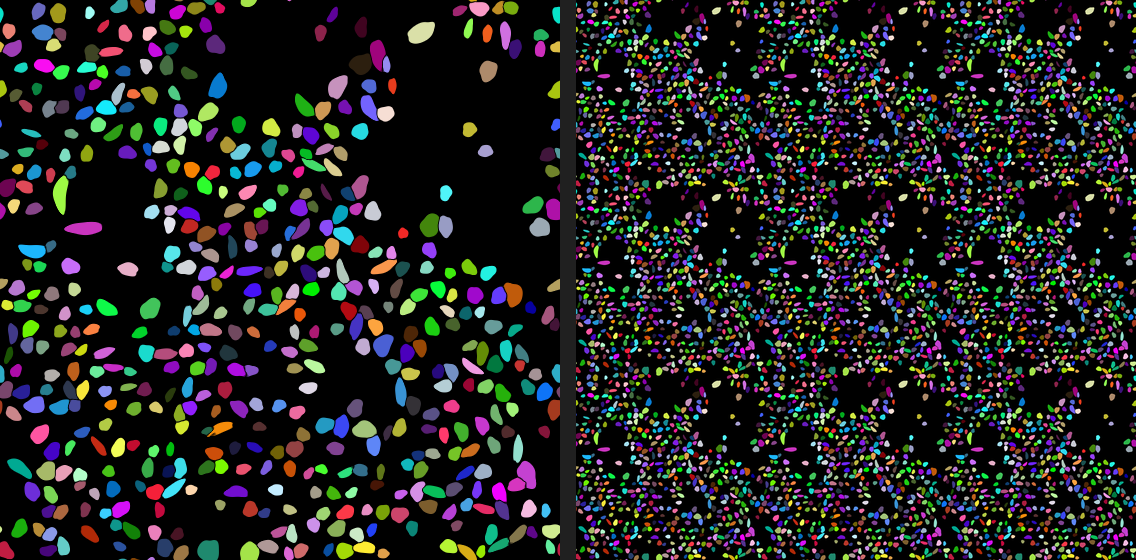
Left, the tile; right, the same tile 3 across and 3 down.
Reproduce this pattern procedurally as a Shadertoy shader.

```glsl
// Scattered, randomly coloured cell-like grains on black, tiling seamlessly.
// Each site of a wrapped, staggered grid may hold one bent, wobbly ellipse;
// a sum of whole-number waves thins the sites into clusters and voids.

#define SITES 28.0        // grid sites per side (even, so the stagger wraps)
#define JITTER 0.28       // random shift of a grain, in sites
#define RADIUS_MIN 0.26   // mean grain radius, in sites
#define RADIUS_MAX 0.43
#define VOID_GROWTH 0.6   // extra size of lonely grains
#define WOBBLE 0.07       // unevenness of the outlines
#define BEND 0.35         // curvature of the long axis
#define GAP 0.025         // half the dark gap between touching grains
#define FILL 0.82         // occupancy inside the clusters
#define STRAY 0.05        // occupancy inside the voids
#define VOID_CENTRE vec2(0.82, 0.74)

const float TAU = 6.2831853;

// Three random values in 0..1 for a wrapped site and a seed.
vec3 hash(vec2 site, uint seed) {
    uvec3 v = uvec3(uvec2(site), seed) * 1664525u + 1013904223u;
    for (int i = 0; i < 2; i++) {
        v.x += v.y * v.z;
        v.y += v.z * v.x;
        v.z += v.x * v.y;
        v ^= v >> 16;
    }
    return vec3(v >> 8) / 16777216.0;
}

// Periodic crowding from 0 (void) to 1 (cluster).
float crowding(vec2 uv) {
    vec2 q = TAU * (uv - VOID_CENTRE);
    float waves = cos(q.x) + cos(q.y) + cos(q.x + q.y)
                + cos(2.0 * q.x - q.y) + cos(q.x + 2.0 * q.y)
                + cos(3.0 * q.x + q.y) + cos(2.0 * q.x - 3.0 * q.y);
    return smoothstep(-3.0, 0.6, -waves);
}

// Approximate signed distance to a bent ellipse with a wavy outline.
float grainDistance(vec2 q, vec2 axes, vec3 shape) {
    q.y += BEND * (2.0 * shape.x - 1.0) * q.x * q.x;
    vec2 e = q / axes;
    float rho = length(e);
    float a = atan(e.y, e.x + 1e-6);
    float outline = 1.0 + WOBBLE * (sin(2.0 * a + TAU * shape.y)
                  + sin(3.0 * a + TAU * shape.z)
                  + 0.5 * sin(5.0 * a + TAU * shape.x));
    return (rho - outline) * rho / max(length(e / axes), 1e-4);
}

void mainImage(out vec4 fragColor, in vec2 fragCoord) {
    vec2 p = fragCoord / iResolution.xy * SITES;
    float nearest = 1e3, second = 1e3;
    vec3 grainColor = vec3(0.0);

    for (int j = -2; j <= 2; j++)
    for (int i = -2; i <= 2; i++) {
        vec2 cell = floor(p) + vec2(i, j);
        vec2 site = mod(cell, SITES);
        vec3 place = hash(site, 1u);
        vec3 form = hash(site, 2u);

        // Position and occupancy
        vec2 shift = JITTER * (2.0 * place.xy - 1.0);
        shift.x += 0.5 * mod(site.y, 2.0) - 0.25;
        vec2 uv = (site + 0.5 + shift) / SITES;
        float crowd = crowding(uv);
        if (place.z > STRAY + FILL * crowd) continue;

        // Size, elongation and direction
        float radius = mix(RADIUS_MIN, RADIUS_MAX, form.x);
        radius *= 1.0 + VOID_GROWTH * (1.0 - crowd) * form.x;
        float stretch = sqrt(1.1 + 0.6 * form.y + 1.4 * pow(form.y, 12.0));
        float angle = 0.9 + 0.6 * sin(TAU * (uv.x + uv.y))
                    + 2.4 * (form.z - 0.5);
        float c = cos(angle), s = sin(angle);
        vec2 q = p - (cell + 0.5 + shift);
        q = vec2(c * q.x + s * q.y, c * q.y - s * q.x);

        // Keep the two closest grains
        float d = grainDistance(q, radius * vec2(stretch, 1.0 / stretch),
                                hash(site, 3u));
        if (d < nearest) {
            second = nearest;
            nearest = d;
            grainColor = hash(site, 4u);
        } else {
            second = min(second, d);
        }
    }

    // Split touching grains by a dark gap and smooth the rim
    float edge = max(nearest, GAP - 0.5 * (second - nearest));
    float pixel = SITES / iResolution.y;
    float cover = clamp(0.5 - edge / pixel, 0.0, 1.0);
    fragColor = vec4(grainColor * cover, 1.0);
}
```
